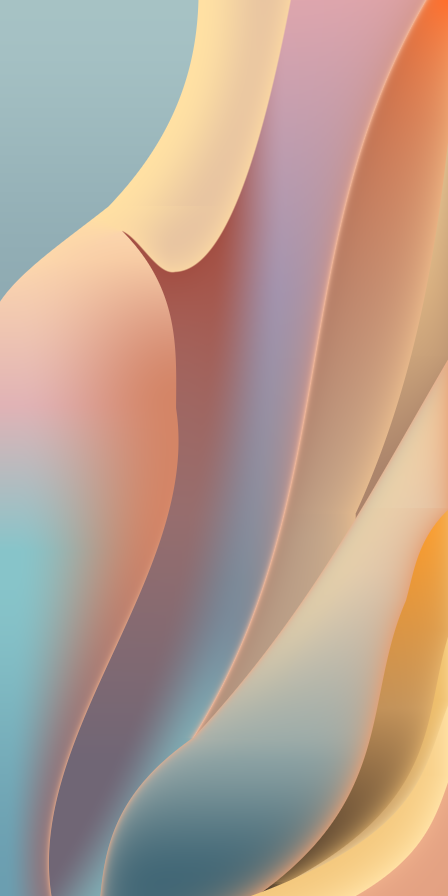
A WebGL 2 fragment shader for this background:

```glsl
#version 300 es
precision highp float;
// Flowing satin folds: nested layers, each bounded by a smooth cubic edge,
// painted back to front. Every layer blends a few colours along its height
// and gets soft rims and shadows from the distance to its edges.
uniform vec2 u_resolution;
out vec4 fragColor;

// Cubic through four evenly spaced values v, for s going from a to b.
float arc(float s, float a, float b, vec4 v) {
  float t = clamp((s - a) / (b - a), 0.0, 1.0), u = 1.0 - t;
  float c1 = dot(v, vec4(-5, 18, -9, 2)) / 6.0;
  float c2 = dot(v, vec4(2, -9, 18, -5)) / 6.0;
  return u * u * u * v.x + 3.0 * u * t * (u * c1 + t * c2) + t * t * t * v.w;
}

// Turns an implicit value into a distance in canvas widths.
float dist(float f) {
  return f / max(length(vec2(dFdx(f), dFdy(f))) * u_resolution.x, 1e-4);
}

float cover(float d) { return clamp(0.5 + d * u_resolution.x, 0.0, 1.0); }

float glow(float d, float width) { return exp(-abs(d) / width); }

vec3 ramp(float t, vec3 a, vec3 b, vec3 c) {
  return mix(mix(a, b, clamp(2.0 * t, 0.0, 1.0)), c, clamp(2.0 * t - 1.0, 0.0, 1.0));
}

void main() {
  vec2 p = gl_FragCoord.xy / u_resolution * vec2(1.0, 2.0);
  float x = p.x, y = p.y;
  vec3 cream = vec3(1.0, 0.88, 0.64), peach = vec3(0.93, 0.68, 0.54);

  // Edges: x as a function of y, except the hanging drop
  float skyX = y > 1.539 ? arc(y, 2.0, 1.539, vec4(0.443, 0.422, 0.359, 0.242))
                         : arc(y, 1.539, 1.31, vec4(0.242, 0.143, 0.052, -0.01));
  float dropY = x < 0.391 ? arc(x, 0.273, 0.391, vec4(1.484, 1.451, 1.409, 1.393))
                          : arc(x, 0.391, 0.651, vec4(1.393, 1.453, 1.648, 2.01));
  float bodyX = y > 1.089 ? arc(y, 1.484, 1.089, vec4(0.273, 0.362, 0.391, 0.393))
                          : arc(y, 1.089, 0.0, vec4(0.393, 0.333, 0.174, 0.115));
  float frontX = y > 0.354 ? arc(y, 1.206, 0.354, vec4(1.005, 0.841, 0.661, 0.432))
                           : arc(y, 0.354, 0.0, vec4(0.432, 0.305, 0.245, 0.224));
  float amberX = y > 0.659 ? arc(y, 0.867, 0.659, vec4(1.005, 0.951, 0.924, 0.906))
                           : arc(y, 0.659, 0.0, vec4(0.906, 0.846, 0.776, 0.573));
  float sky = dist(skyX - x);
  float drop = dist(y - dropY);
  float body = dist(bodyX - x);
  float front = dist(x - frontX);
  float amber = dist(x - amberX);
  float tan1 = dist(x - arc(y, 2.0, 0.354, vec4(0.951, 0.75, 0.646, 0.432)));
  float tan2 = dist(x - arc(y, 1.727, 0.854, vec4(1.005, 0.966, 0.901, 0.794)));
  float gold = dist(x - arc(y, 0.594, 0.029, vec4(1.005, 0.961, 0.878, 0.638)));
  float band = dist(x - arc(y, 0.4375, 0.0, vec4(1.005, 0.951, 0.839, 0.56)));
  float corner = dist(x - arc(y, 0.268, 0.0, vec4(1.005, 0.971, 0.911, 0.794)));

  // Russet hollow melting into the lavender ribbon
  vec3 hollow = ramp((1.4 - y) / 1.1, vec3(0.67, 0.38, 0.34),
                     vec3(0.59, 0.43, 0.43), vec3(0.44, 0.40, 0.46));
  hollow = mix(hollow, vec3(0.62, 0.27, 0.22), 0.65 * glow(min(drop, 0.0), 0.1));
  vec3 ribbon = ramp((2.0 - y) / 1.3, vec3(0.87, 0.65, 0.68),
                     vec3(0.62, 0.58, 0.70), vec3(0.45, 0.54, 0.61));
  ribbon = mix(ribbon, vec3(0.50, 0.67, 0.70), smoothstep(0.65, 0.3, y));
  ribbon = mix(ribbon, vec3(0.82, 0.57, 0.51), 0.75 * glow(tan1, 0.055) * smoothstep(0.4, 1.1, y));
  float meltX = arc(y, 1.5, 0.0, vec4(0.57, 0.53, 0.42, 0.17));
  vec3 col = mix(hollow, ribbon, smoothstep(-0.09, 0.07, x - meltX));

  // Tan folds on the right
  vec3 fold = ramp((1.9 - y) / 1.1, vec3(0.80, 0.45, 0.31),
                   vec3(0.75, 0.53, 0.43), vec3(0.73, 0.63, 0.54));
  fold = mix(fold, vec3(0.95, 0.77, 0.57), 0.75 * glow(tan2, 0.06));
  fold = mix(fold, vec3(0.60, 0.40, 0.34), 0.4 * glow(tan1, 0.04));
  fold = mix(fold, vec3(1.0, 0.43, 0.17), glow(length(p - vec2(1.0, 2.0)), 0.17));
  col = mix(col, fold, cover(tan1));
  col = mix(col, vec3(0.97, 0.74, 0.62), 0.85 * glow(tan1, 0.005));
  fold = ramp((1.75 - y) / 0.8, cream, vec3(0.88, 0.72, 0.52), vec3(0.68, 0.53, 0.43));
  fold = mix(fold, vec3(0.66, 0.50, 0.40), 0.4 * glow(front, 0.05));
  col = mix(col, fold, cover(tan2));

  // Front ribbon, cream above and deep teal below
  vec3 satin = ramp((1.15 - y) / 0.85, vec3(0.97, 0.83, 0.69),
                    vec3(0.86, 0.78, 0.69), vec3(0.58, 0.66, 0.66));
  satin = mix(satin, vec3(0.25, 0.40, 0.46), smoothstep(0.38, 0.02, y));
  satin = mix(satin, cream, 0.9 * glow(front, 0.06) * smoothstep(0.25, 0.7, y));
  satin = mix(satin, vec3(0.70, 0.70, 0.68), 0.6 * glow(front, 0.03));
  satin = mix(satin, vec3(0.90, 0.63, 0.46), 0.85 * glow(amber, 0.035));
  satin = mix(satin, peach, 0.7 * glow(front, 0.006));
  col = mix(col, satin, cover(front));

  // Amber folds and the golden band in the lower right
  fold = ramp((0.82 - y) / 0.8, vec3(0.98, 0.60, 0.16),
              vec3(0.76, 0.57, 0.35), vec3(0.20, 0.15, 0.12));
  fold = mix(fold, vec3(0.93, 0.74, 0.45), 0.65 * glow(gold, 0.03));
  col = mix(col, fold, cover(amber));
  fold = mix(vec3(0.74, 0.58, 0.39), vec3(0.93, 0.73, 0.39), smoothstep(0.05, 0.5, y));
  fold = mix(fold, cream, 0.6 * glow(band, 0.02));
  col = mix(col, fold, cover(gold));
  fold = mix(vec3(0.95, 0.77, 0.47), cream, glow(corner, 0.06));
  col = mix(col, fold, cover(band));
  col = mix(col, mix(vec3(0.89, 0.63, 0.51), peach, glow(corner, 0.03)), cover(corner));

  // Left body: cream to pink to cyan, with a warm flank
  vec3 skin = ramp((1.42 - y) / 0.65, vec3(0.99, 0.84, 0.68),
                   vec3(0.88, 0.70, 0.71), vec3(0.53, 0.77, 0.79));
  skin = mix(skin, vec3(0.42, 0.62, 0.69), smoothstep(0.75, 0.0, y));
  vec3 flank = mix(vec3(0.55, 0.46, 0.49), vec3(0.83, 0.52, 0.40), smoothstep(0.2, 0.9, y));
  skin = mix(skin, flank, smoothstep(0.1, 1.0, x / bodyX) * smoothstep(1.52, 1.1, y));
  skin = mix(skin, peach, 0.8 * glow(body, 0.006) * smoothstep(1.0, 0.5, y));
  col = mix(col, skin, cover(body));

  // Hanging drop, dissolving into the body on its left
  vec3 silk = mix(cream, vec3(0.90, 0.76, 0.63), smoothstep(0.0, 0.17, -sky));
  silk = mix(silk, vec3(1.0, 0.86, 0.64), 0.75 * glow(drop, 0.035));
  float soft = max(1.0 / u_resolution.x, 0.7 * (0.273 - x));
  col = mix(col, silk, smoothstep(-soft, soft, drop));

  // Pale blue-grey sky
  vec3 air = mix(vec3(0.56, 0.67, 0.70), vec3(0.65, 0.76, 0.77), smoothstep(1.3, 2.0, y));
  col = mix(col, air, cover(sky));
  fragColor = vec4(col, 1.0);
}
```
